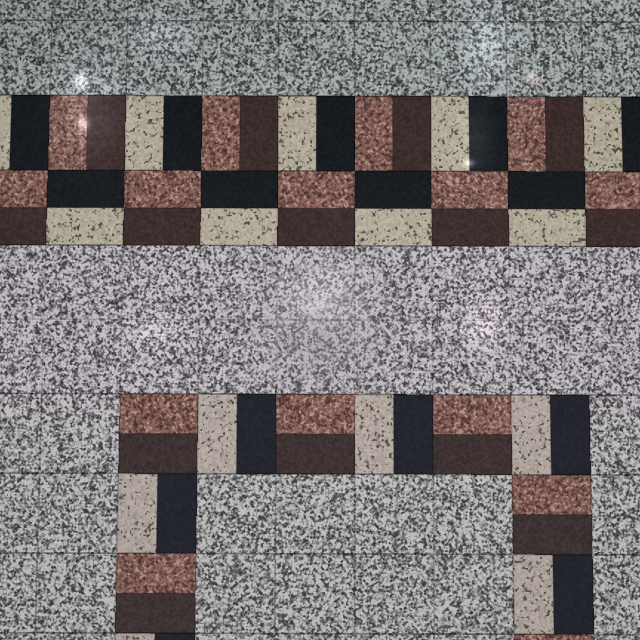
A Shadertoy shader for this texture:

```glsl
// Polished granite floor with two bands of inlaid stone tiles and soft lamp reflections.

float hash(vec2 p) {
    vec3 q = fract(p.xyx * vec3(0.1031, 0.1030, 0.0973));
    q += dot(q, q.yzx + 33.33);
    return fract((q.x + q.y) * q.z);
}

float noise(vec2 p) {
    vec2 i = floor(p), f = fract(p);
    f = f * f * (3.0 - 2.0 * f);
    return mix(mix(hash(i), hash(i + vec2(1, 0)), f.x),
               mix(hash(i + vec2(0, 1)), hash(i + vec2(1, 1)), f.x), f.y);
}

// Mineral grain, roughly centred on 0.5
float grain(vec2 p, float scale) {
    vec2 r = mat2(0.8, 0.6, -0.6, 0.8) * p;
    return 0.58 * noise(r * scale) + 0.42 * noise(p * scale * 1.6 + 17.0);
}

float glow(vec2 p, vec2 center, vec2 radius) {
    vec2 d = (p - center) / radius;
    return exp(-dot(d, d));
}

vec3 granite(vec2 p) {
    float g = smoothstep(0.12, 0.74, grain(p, 270.0));
    g = mix(g, 0.66, 0.45 * glow(p, vec2(0.5, 0.5), vec2(0.10)));
    vec3 tint = mix(vec3(0.89, 0.93, 0.93), vec3(1.02, 0.99, 1.02), smoothstep(0.1, 0.42, p.y));
    tint = mix(tint, vec3(0.99, 0.99, 0.995), smoothstep(0.55, 0.8, p.y));
    return mix(vec3(0.24), vec3(0.77), g) * tint;
}

vec3 creamStone(vec2 p) {
    float speck = smoothstep(0.14, 0.42, grain(p + 3.0, 230.0));
    vec3 base = mix(vec3(0.71, 0.68, 0.61), vec3(0.70, 0.66, 0.63), smoothstep(0.4, 0.6, p.y));
    return mix(vec3(0.34, 0.31, 0.28), base, speck) * (0.91 + 0.16 * noise(p * 300.0));
}

vec3 redStone(vec2 p) {
    float g = grain(p + 7.0, 260.0);
    vec3 c = mix(vec3(0.29, 0.20, 0.19), vec3(0.55, 0.40, 0.37), smoothstep(0.12, 0.62, g));
    return mix(c, vec3(0.76, 0.64, 0.59), 0.75 * smoothstep(0.6, 0.82, g));
}

vec3 brownStone(vec2 p) {
    return mix(vec3(0.235, 0.175, 0.17), vec3(0.25, 0.21, 0.21), p.y)
         + 0.09 * (grain(p, 260.0) - 0.5);
}

vec3 blackStone(vec2 p) {
    return mix(vec3(0.09, 0.105, 0.12), vec3(0.145, 0.15, 0.18), smoothstep(0.1, 0.7, p.y))
         + 0.05 * (grain(p, 260.0) - 0.5);
}

void mainImage(out vec4 fragColor, in vec2 fragCoord) {
    vec2 p = fragCoord / iResolution.xy;
    p.y = 1.0 - p.y;

    // Tile grid, widening gently toward the viewer
    float y = p.y - 0.003 * (p.x - 0.5);
    vec2 grid = vec2((p.x - 0.554) / (0.118 + 0.0068 * y),
                     (min(y, 0.384) - 0.150) / 0.117
                     + clamp(y - 0.384, 0.0, 0.232) / 0.116
                     + max(y - 0.616, 0.0) / 0.1247);
    vec2 cell = floor(grid), f = fract(grid);
    float col = cell.x, row = cell.y;
    float aa = 6.0 / iResolution.y;

    // Upper band spans the floor; lower band is an open frame
    bool upper = row == 0.0 || row == 1.0;
    bool lower = (row == 4.0 && col >= -3.0 && col <= 2.0)
              || (row > 4.0 && (col == -3.0 || col == 2.0));

    vec3 color;
    if (upper || lower) {
        bool odd = mod(upper ? col : col + row, 2.0) > 0.5;
        bool warm = row == 0.0 ? !odd : odd;
        bool stacked = row == 1.0 || (lower && odd);
        float across = stacked ? f.y : f.x;
        if (row == 1.0 && !warm) across = 1.0 - across;
        float second = smoothstep(0.5 - aa, 0.5 + aa, across);
        color = warm ? mix(redStone(p), brownStone(p), second)
                     : mix(creamStone(p), blackStone(p), second);
        color *= 1.0 - 0.2 * (1.0 - smoothstep(0.004, 0.006 + aa, abs(across - 0.5)));
    } else {
        color = granite(p);
    }

    // Thin joints, fainter between the plain granite slabs
    vec2 edge = abs(fract(grid + 0.5) - 0.5);
    vec2 joint = 1.0 - smoothstep(vec2(0.003), vec2(0.009 + aa), edge);
    bool plainSeam = y > 0.40 && y < 0.60;
    color *= 1.0 - max(0.24 * joint.x, 0.36 * joint.y) * (plainSeam ? 0.45 : 1.0);

    // Broad light falloff
    color *= 0.95 + 0.06 * glow(p, vec2(0.52, 0.52), vec2(0.55, 0.4));
    color *= 1.0 - 0.10 * glow(p, vec2(0.0), vec2(0.35, 0.12));

    // Lamp reflections, rippled by the polish
    float ripple = 0.75 + 0.5 * noise(p * vec2(25.0, 130.0));
    float soft = 0.13 * glow(p, vec2(0.50, 0.465), vec2(0.065, 0.045))
               + 0.10 * glow(p, vec2(0.24, 0.52), vec2(0.035, 0.025))
               + 0.11 * glow(p, vec2(0.25, 0.055), vec2(0.05, 0.03))
               + 0.16 * glow(p, vec2(0.76, 0.07), vec2(0.035, 0.05))
               + 0.10 * glow(p, vec2(0.14, 0.17), vec2(0.05, 0.07))
               + 0.08 * glow(p, vec2(0.74, 0.22), vec2(0.03, 0.06));
    color += soft * ripple * vec3(0.92, 0.96, 1.0);
    color += 0.17 * ripple * glow(p, vec2(0.758, 0.505), vec2(0.03, 0.035)) * vec3(1.0, 0.88, 0.92);
    color += 0.40 * (glow(p, vec2(0.127, 0.127), vec2(0.012, 0.010))
                   + glow(p, vec2(0.130, 0.194), vec2(0.009, 0.011))
                   + 0.8 * glow(p, vec2(0.733, 0.255), vec2(0.008, 0.006)));
    color += 0.22 * glow(p, vec2(0.832, 0.125), vec2(0.010, 0.012)) * vec3(1.0, 0.7, 0.7);

    fragColor = vec4(clamp(color, 0.0, 1.0), 1.0);
}
```
